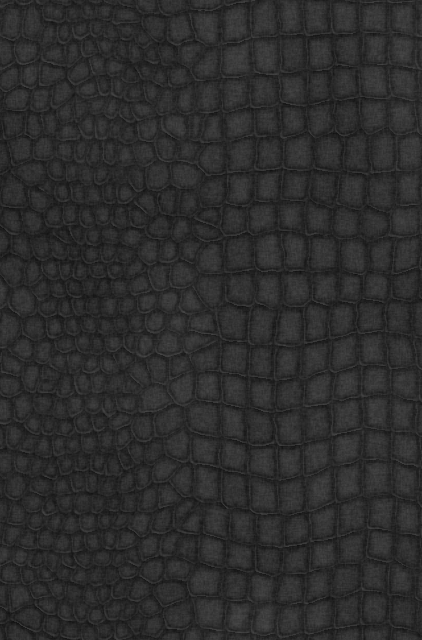
This texture is drawn by a Shadertoy shader. Its source:

```glsl
#define PLATE_SIZE vec2(0.066, 0.079)
#define LEVEL_SHRINK 0.76
#define BAND_CENTER 0.22
#define BAND_STEP 0.115
#define ROW_WARP 0.035
#define CORNER_ROUND 0.0030
#define RIM_WIDTH 0.0024
#define RIM_CONTRAST 0.085
#define GRAIN 0.078
#define GROOVE_TONE 0.138
#define FACE_TONE 0.216

vec2 hash2(vec2 p) {
    vec3 q = fract(vec3(p.xyx) * vec3(0.1031, 0.1030, 0.0973));
    q += dot(q, q.yzx + 33.33);
    return fract((q.xx + q.yz) * q.zy);
}

float noise(vec2 p) {
    vec2 i = floor(p), f = fract(p);
    f = f * f * (3.0 - 2.0 * f);
    float low = mix(hash2(i).x, hash2(i + vec2(1, 0)).x, f.x);
    float high = mix(hash2(i + vec2(0, 1)).x, hash2(i + vec2(1, 1)).x, f.x);
    return mix(low, high, f.y);
}

// 0 = broad plates, 1 = ovals, 2 = small pebbles along the band
float scaleLevel(vec2 p) {
    float wobble = 0.12 * (noise(vec2(3.0, p.y * 4.0)) - 0.5)
                 + 0.08 * (noise(p * 12.0) - 0.5);
    float away = abs(p.x - BAND_CENTER + wobble);
    return 2.0 - step(BAND_STEP, away) - step(2.0 * BAND_STEP, away);
}

// Center of one scale: plates keep to rows, pebbles scatter freely
vec2 scaleCenter(vec2 cell, float level) {
    vec2 seed = cell + 57.0 + 131.0 * level;
    vec2 row = hash2(vec2(17.0 + level * 9.0, seed.y)) - 0.5;
    vec2 jitter = (hash2(seed) - 0.5) * (vec2(0.24, 0.04) + level * vec2(0.10, 0.19));
    float stagger = 0.5 * mod(cell.y, 2.0) * step(0.5, level);
    return cell + 0.5 + jitter + row * vec2(0.30, 0.34) + vec2(stagger, 0.0);
}

// Returns rounded distance to the crease, its direction and the scale center
float creaseDistance(vec2 p, float roundness, out vec2 dir, out vec2 nearest) {
    vec2 centers[75];
    int count = 0;
    float best = 1e3;
    nearest = p;
    for (int l = 0; l < 3; l++) {
        float level = float(l);
        vec2 size = PLATE_SIZE * pow(LEVEL_SHRINK, level);
        vec2 home = floor(p / size);
        for (int k = 0; k < 25; k++) {
            vec2 cell = home + vec2(k % 5 - 2, k / 5 - 2);
            vec2 c = scaleCenter(cell, level) * size;
            if (abs(scaleLevel(c) - level) > 0.5) continue;
            centers[count++] = c;
            float d = distance(c, p);
            if (d < best) { best = d; nearest = c; }
        }
    }
    float total = 1e-9;
    dir = vec2(0.0);
    for (int k = 0; k < count; k++) {
        vec2 gap = centers[k] - nearest;
        float span = length(gap);
        if (span < 1e-4) continue;
        vec2 n = gap / span;
        float w = exp(-dot(0.5 * (centers[k] + nearest) - p, n) / roundness);
        total += w;
        dir += w * n;
    }
    dir /= total;
    return -log(total) * roundness;
}

void mainImage(out vec4 fragColor, in vec2 fragCoord) {
    vec2 uv = fragCoord / iResolution.x;

    // Bend the rows and wrinkle the creases
    vec2 p = uv;
    p.y += ROW_WARP * (noise(uv * vec2(4.5, 3.0)) - 0.5) * 2.0;
    p.x += 0.020 * (noise(uv * vec2(3.0, 5.0) + 20.0) - 0.5);
    p += 0.006 * (vec2(noise(uv * 48.0), noise(uv * 48.0 + 70.0)) - 0.5);

    float pebbly = 1.0 - smoothstep(0.15, 0.32, abs(uv.x - BAND_CENTER));
    vec2 dir, center;
    float d = creaseDistance(p, CORNER_ROUND * (1.0 + 0.4 * pebbly), dir, center);

    // Soft domed faces, each dyed a little differently
    float face = smoothstep(-0.004, mix(0.024, 0.016, pebbly), d);
    float tone = mix(GROOVE_TONE, FACE_TONE - 0.010 * pebbly, face);
    tone += 0.028 * (hash2(floor(center * 1000.0)).x - 0.5) * face;

    // Thin embossed rim with a dark inner moat, worn away in places
    float wear = smoothstep(0.15, 0.75, noise(uv * 34.0 + 11.0));
    float rimOffset = (d - 0.0010) / RIM_WIDTH;
    float moatOffset = (d - 0.0055) / RIM_WIDTH;
    float rim = exp(-rimOffset * rimOffset);
    float moat = exp(-moatOffset * moatOffset);
    float lit = dot(dir, normalize(vec2(-0.5, -1.0)));
    tone += RIM_CONTRAST * (0.35 + 0.65 * wear) * rim * (0.32 + 0.75 * lit);
    tone -= 0.028 * moat * (0.4 + 0.6 * wear);
    tone -= 0.020 * (1.0 - smoothstep(-0.004, 0.0, d));

    // Woven grain and fine speckle
    float weave = noise(uv * vec2(330.0, 90.0)) + noise(uv * vec2(90.0, 330.0) + 40.0);
    tone += GRAIN * (0.5 * (weave - 1.0) + 0.55 * (noise(uv * 320.0 + 9.0) - 0.5));

    // Broad uneven dye, darker toward the left
    tone += 0.030 * (noise(uv * 5.0 + 4.0) - 0.5);
    tone += 0.014 * smoothstep(0.1, 0.6, uv.x) - 0.008;

    fragColor = vec4(vec3(clamp(tone, 0.0, 1.0)), 1.0);
}
```
